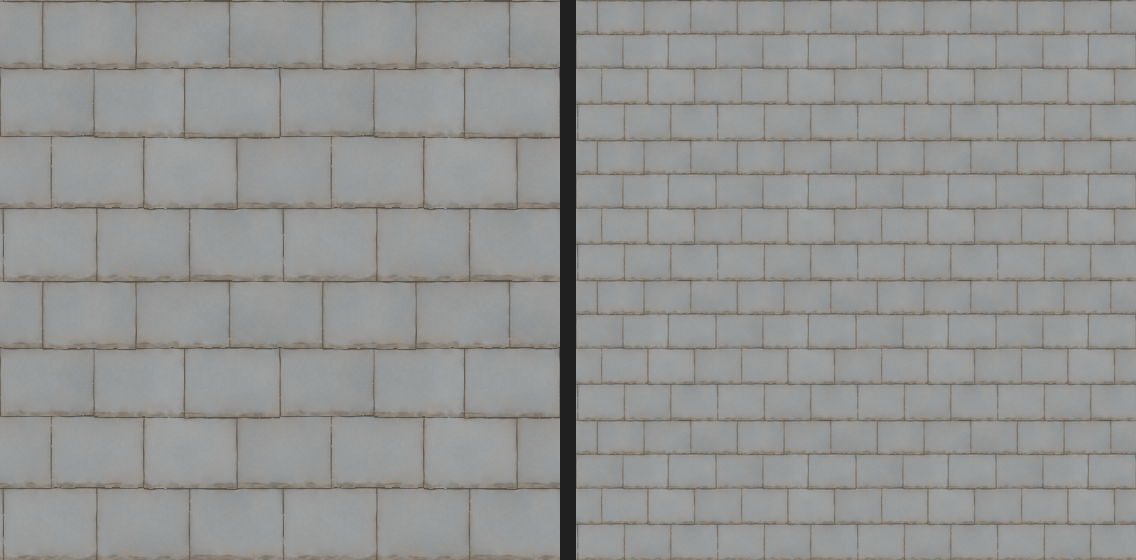
Left: one tile. Right: repeated 2 by 2.
Write a three.js fragment shader that draws this texture.

```glsl
// Grey roof slates in staggered courses: a block of three columns by four rows,
// laid twice each way. Each course finds its ragged lower edge and its joints,
// then dirt, lip, shadow and flecks are layered by distance to those edges.
// Lengths are in slate widths, six of them across the canvas.
varying vec2 vUv;

float hash(vec2 p) {
  vec3 q = fract(p.xyx * vec3(0.1031, 0.1030, 0.0973));
  q += dot(q, q.yzx + 33.33);
  return fract((q.x + q.y) * q.z);
}

// Value noise that wraps every three slate widths; f must be whole
float noise(vec2 p, vec2 f) {
  p *= f;
  vec2 i = floor(p), u = fract(p), wrap = 3.0 * f;
  u = u * u * (3.0 - 2.0 * u);
  vec2 a = mod(i, wrap), b = mod(i + 1.0, wrap);
  vec2 seed = f * 1.7;
  return mix(mix(hash(a + seed), hash(vec2(b.x, a.y) + seed), u.x),
             mix(hash(vec2(a.x, b.y) + seed), hash(b + seed), u.x), u.y);
}

float fbm(vec2 p, float f) {
  float sum = 0.0, amp = 0.53;
  for (int i = 0; i < 4; i++) {
    sum += amp * noise(p, vec2(f));
    f *= 2.0;
    amp *= 0.5;
  }
  return sum;
}

float jointShift(float column, float row) {
  return 0.032 * hash(vec2(mod(column, 3.0) + 11.0, row + 5.0));
}

// Column number, distance to its left joint, distance to its right joint
vec3 slateAt(float x, float row) {
  row = mod(row, 4.0);
  x -= row < 0.5 ? 0.005 : row < 1.5 ? 0.54 : row < 2.5 ? 0.975 : 0.455;
  float column = floor(x);
  if (x < column + jointShift(column, row)) column -= 1.0;
  return vec3(mod(column, 3.0),
              x - column - jointShift(column, row),
              column + 1.0 + jointShift(column + 1.0, row) - x);
}

// Height of the lower edge of a course, uneven from slate to slate
float lowerEdge(float x, float row) {
  float wrapped = mod(row, 4.0);
  float base = row * 0.75 + 0.02 * (1.0 - cos(row * 1.5708));
  float drop = hash(vec2(slateAt(x, row).x + 3.0, wrapped + 21.0)) - 0.5;
  float chips = noise(vec2(x, wrapped * 0.7), vec2(13.0, 1.0)) - 0.5;
  return base + 0.022 * drop + 0.009 * chips;
}

void main() {
  vec2 p = fract(vUv * 2.0) * 3.0;

  // Course under this point and its bounds
  float row = -1.0, lower = -1.0, upper = 4.0;
  for (int i = -1; i < 6; i++) {
    float edge = lowerEdge(p.x, float(i));
    if (p.y >= edge) {
      row = float(i);
      lower = edge;
    } else {
      upper = edge;
      break;
    }
  }
  vec3 slate = slateAt(p.x, row);
  float bottom = p.y - lower, top = upper - p.y;
  float wobble = 0.008 * (noise(p, vec2(9.0)) - 0.5);
  float side = max(min(slate.y + wobble, slate.z - wobble), 0.0);

  // Slate face: tone per slate, soft clouds, fine grain
  float rough = fbm(p, 9.0), grain = noise(p, vec2(44.0));
  float tone = hash(vec2(slate.x + 7.0, mod(row, 4.0) + 2.0)) - 0.5;
  vec3 color = vec3(0.602, 0.613, 0.615);
  color += 0.028 * tone + 0.07 * (fbm(p, 2.0) - 0.5) + 0.016 * (grain - 0.5);
  color += vec3(0.025, 0.0, -0.022) * (fbm(p, 3.0) - 0.5);

  // Wide warm bloom, then darker patchy dirt, gathering along the edges
  float halo = exp(-bottom / 0.10) + 0.8 * exp(-top / 0.10) + 0.6 * exp(-side / 0.06);
  float spread = smoothstep(0.30, 0.65, fbm(p, 4.0));
  color = mix(color, vec3(0.60, 0.565, 0.53), min(halo * spread, 1.0) * 0.6);
  float patches = smoothstep(0.25, 0.70, 0.7 * rough + 0.3 * grain);
  float dirt = exp(-bottom / 0.055) + 0.6 * exp(-top / 0.045) + 0.6 * exp(-side / 0.026);
  color = mix(color, vec3(0.48, 0.445, 0.40), min(dirt * patches, 0.8));

  // Pinkish lichen near the lower edge and faint run-off streaks
  float lichen = smoothstep(0.55, 0.68, fbm(p, 5.0)) * smoothstep(0.24, 0.03, bottom);
  color = mix(color, vec3(0.65, 0.585, 0.53), 0.5 * lichen * patches);
  float streak = smoothstep(0.78, 0.95, noise(p, vec2(16.0, 2.0)));
  color = mix(color, vec3(0.62, 0.59, 0.54), 0.3 * streak * smoothstep(0.4, 0.0, top));

  // Crumbling lip on the lower edge, with a broken crease above it
  float lipHeight = 0.020 + 0.045 * (0.5 * noise(p, vec2(6.0, 3.0)) + 0.5 * rough);
  float lip = smoothstep(lipHeight + 0.022, lipHeight - 0.022, bottom);
  vec3 lipColor = mix(vec3(0.42, 0.39, 0.35), vec3(0.60, 0.555, 0.50),
                      noise(p, vec2(20.0, 40.0)));
  color = mix(color, lipColor, 0.55 * lip);
  float crease = smoothstep(0.016, 0.0, abs(bottom - lipHeight));
  color = mix(color, vec3(0.39, 0.36, 0.32), 0.4 * crease * smoothstep(0.42, 0.7, rough));

  // Joints: hairline gaps of varying strength
  float gap = smoothstep(0.013, 0.001, side);
  color = mix(color, vec3(0.33, 0.305, 0.27), gap * (0.4 + 0.5 * noise(p, vec2(7.0))));

  // Thin shadow cast by the course above
  float shadowDepth = 0.008 + 0.011 * noise(p, vec2(8.0, 1.0));
  float shadow = smoothstep(shadowDepth + 0.008, shadowDepth - 0.008, top);
  color = mix(color, vec3(0.30, 0.275, 0.24), 0.8 * shadow);

  // Pale grit, mostly by the edges
  float nearEdge = exp(-min(min(bottom, top), side) / 0.03);
  float grit = smoothstep(0.87, 0.98, noise(p, vec2(27.0)));
  color = mix(color, vec3(0.73, 0.70, 0.65), grit * (0.08 + 0.4 * nearEdge));

  gl_FragColor = vec4(color, 1.0);
}
```
